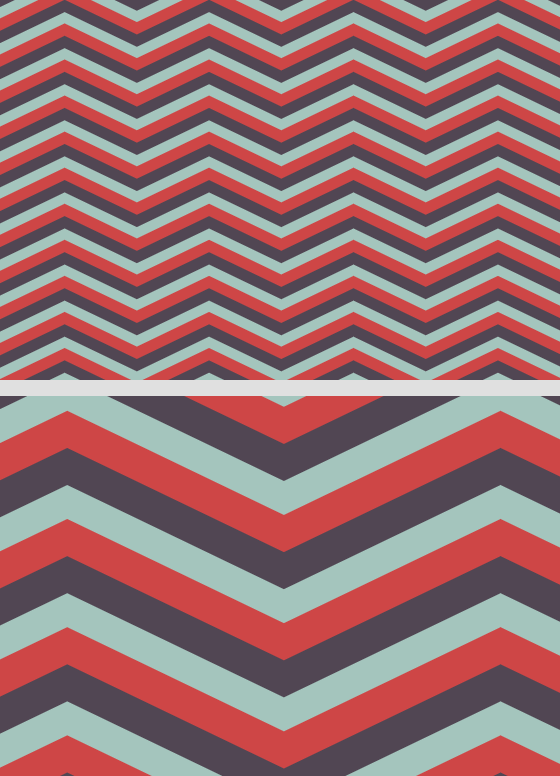
Top, the full canvas; bottom, a detail of the centre.
This pattern is drawn by a Shadertoy shader. Its source:

```glsl
// Flat chevron stripes: teal, red and plum bands stacked down the canvas.
// A triangle wave bends the vertical coordinate, then each band is a
// periodic one-dimensional distance turned into antialiased coverage.

const vec3 TEAL = vec3(0.645, 0.773, 0.741);
const vec3 RED  = vec3(0.808, 0.275, 0.275);
const vec3 PLUM = vec3(0.318, 0.275, 0.325);

// All lengths are fractions of the canvas height.
const float WAVE_LENGTH  = 0.3801;   // peak to peak
const float WAVE_DEPTH   = 0.0914;   // peak to valley
const float PEAK_X       = 0.5502;   // position of one peak
const float STACK_TOP    = 0.0318;   // top of a teal band at a peak
const float STACK_HEIGHT = 0.0949;   // one teal, red and plum set
const float TEAL_HEIGHT  = 0.0298;
const float RED_HEIGHT   = 0.0326;

// Signed offset to the nearest multiple of period.
float wrapCentered(float x, float period) {
    return x - period * floor(x / period + 0.5);
}

// Triangle wave: 0 at each peak, depth at each valley.
float zigzag(float x, float wavelength, float depth) {
    return 2.0 * depth * abs(wrapCentered(x, wavelength)) / wavelength;
}

// Coverage of a repeating band that starts at top and is height tall.
float band(float y, float top, float height, float period, float blur) {
    float center = top + 0.5 * height;
    float dist = abs(wrapCentered(y - center, period)) - 0.5 * height;
    return clamp(0.5 - dist / blur, 0.0, 1.0);
}

void mainImage(out vec4 fragColor, in vec2 fragCoord) {
    vec2 p = fragCoord / iResolution.y;
    p.y = 1.0 - p.y;                 // measure downwards from the top

    // Bend the rows into chevrons.
    float y = p.y - STACK_TOP - zigzag(p.x - PEAK_X, WAVE_LENGTH, WAVE_DEPTH);

    // One pixel across the slanted edge.
    float slope = 2.0 * WAVE_DEPTH / WAVE_LENGTH;
    float blur = length(vec2(1.0, slope)) / iResolution.y;

    // Teal and red coverage; plum fills the rest.
    float teal = band(y, 0.0, TEAL_HEIGHT, STACK_HEIGHT, blur);
    float red = band(y, TEAL_HEIGHT, RED_HEIGHT, STACK_HEIGHT, blur);
    vec3 color = TEAL * teal + RED * red + PLUM * (1.0 - teal - red);

    fragColor = vec4(color, 1.0);
}
```
